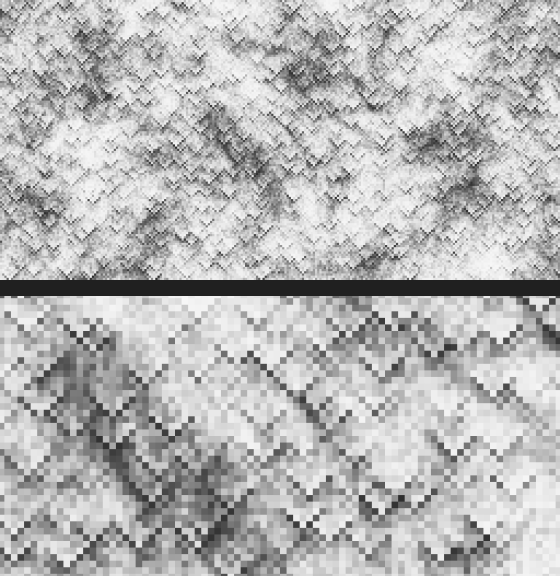
Top, the full canvas; bottom, a detail of the centre.
This texture is drawn by a WebGL 1 fragment shader. Its source:

```glsl
precision highp float;
// Grey, blocky mottled texture: small V-shaped scales scattered over soft clouds.
// Layered sines make the clouds, a jittered cell grid places the scales, and a
// logistic curve turns the summed darkness into tones on a coarse block grid.

uniform vec2 u_resolution;

const float ROWS = 128.0;                // blocks per canvas height
const vec2 SCALE_SPACING = vec2(7.0, 6.0); // in blocks
const float SCALE_HALF_WIDTH = 3.8;
const float SCALE_INK = 1.8;
const float SCALE_FADE = 2.0;            // blocks over which a V fades
const float SCALE_HIGHLIGHT = 0.85;
const float ODD_ROW_INK = 0.45;          // weakens every other diagonal
const float CLOUD_WAVELENGTH = 110.0;    // widest layer, in blocks
const float CLOUD_INK = 1.0;
const float GRAIN_INK = 1.9;
const float INK_BIAS = -1.48;
const float PAPER = 0.97;
const float INK_DEPTH = 0.8;

float hash(vec2 p) {
  vec3 h = fract(vec3(p.xyx) * vec3(0.1031, 0.1030, 0.0973));
  h += dot(h, h.yzx + 33.33);
  return fract((h.x + h.y) * h.z);
}

// Rotated, warped sine layers, roughly centred on zero
float clouds(vec2 p) {
  vec2 q = p * 6.2832 / CLOUD_WAVELENGTH + vec2(2.3, 5.1);
  mat2 turn = mat2(0.8, 0.6, -0.6, 0.8) * 1.7;
  float sum = 0.0;
  float weight = 1.0;
  for (int i = 0; i < 5; i++) {
    q += 0.6 * sin(q.yx * 0.7 + float(i) * 1.9);
    sum += weight * sin(q.x) * sin(q.y);
    q = turn * q + vec2(1.7, 4.2);
    weight *= 0.85;
  }
  return sum;
}

// One V: dark along and below its arms, light in the notch above
float chevron(vec2 q) {
  float rise = q.y - abs(q.x);
  float span = 1.0 - smoothstep(2.4, SCALE_HALF_WIDTH + 0.6, abs(q.x));
  float fade = exp(-abs(rise) / SCALE_FADE);
  float parity = mod(rise, 2.0);
  float below = mix(1.0, ODD_ROW_INK, parity);
  return span * fade * (rise > 0.5 ? -SCALE_HIGHLIGHT : below);
}

// Sum of the scales in the surrounding cells
float scales(vec2 block) {
  vec2 home = floor(block / SCALE_SPACING);
  float sum = 0.0;
  for (int y = -1; y <= 1; y++) {
    for (int x = -1; x <= 1; x++) {
      vec2 cell = home + vec2(float(x), float(y));
      vec2 jitter = vec2(hash(cell + 17.0), hash(cell + 71.0));
      vec2 tip = floor((cell + jitter) * SCALE_SPACING);
      float strength = 0.4 + hash(cell + 131.0);
      sum += strength * chevron(block - tip);
    }
  }
  return sum;
}

float blockTone(vec2 block) {
  float ink = INK_BIAS
    + CLOUD_INK * clouds(block)
    + SCALE_INK * scales(block)
    + GRAIN_INK * (hash(block + 311.0) - 0.5);
  return PAPER - INK_DEPTH / (1.0 + exp(-ink));
}

void main() {
  float blocksPerPixel = ROWS / u_resolution.y;
  vec2 p = gl_FragCoord.xy * blocksPerPixel - 0.5;
  vec2 block = floor(p);

  // Blend the four nearest blocks across a one-pixel edge
  vec2 edge = clamp((fract(p) - 0.5) / blocksPerPixel + 0.5, 0.0, 1.0);
  float lower = mix(blockTone(block), blockTone(block + vec2(1.0, 0.0)), edge.x);
  float upper = mix(blockTone(block + vec2(0.0, 1.0)), blockTone(block + 1.0), edge.x);
  gl_FragColor = vec4(vec3(mix(lower, upper, edge.y)), 1.0);
}
```
